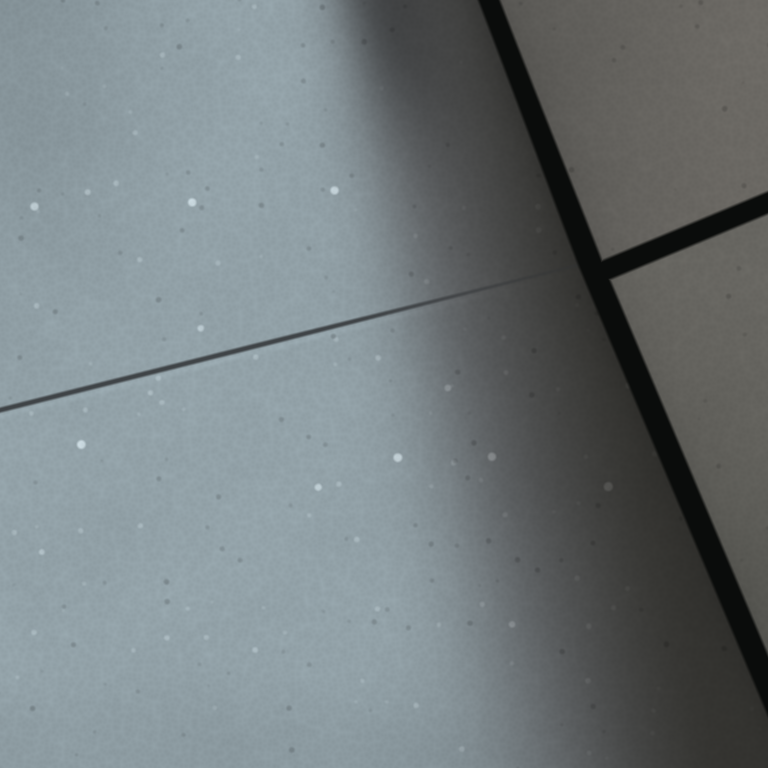
This texture is drawn by a Shadertoy shader. Its source:

```glsl
// Matte floor slabs crossed by a soft diagonal shadow, with dark joints at right.
// Joints are signed distances, the shadow is a logistic ramp that widens downward,
// and the stone finish combines layered sines with cellular grain and specks.

const vec2 JUNCTION = vec2(0.7695, 0.655);

vec2 hash2(vec2 cell) {
    vec3 q = fract(cell.xyx * vec3(0.1031, 0.1030, 0.0973));
    q += dot(q, q.yzx + 33.33);
    return fract((q.xx + q.yz) * q.zy);
}

// Distance to the closest scattered point, in cell units.
float cellular(vec2 p) {
    vec2 cell = floor(p), f = fract(p);
    float nearest = 2.0;
    for (int y = -1; y <= 1; y++)
    for (int x = -1; x <= 1; x++) {
        vec2 o = vec2(x, y);
        nearest = min(nearest, length(o + hash2(cell + o) - f));
    }
    return nearest;
}

// Broad cloudy variation in about -1..1.
float mottle(vec2 p) {
    float sum = 0.0, amp = 0.5;
    for (int i = 0; i < 4; i++) {
        sum += amp * sin(p.x + 1.7 * sin(p.y * 0.8)) * sin(p.y + 1.3 * sin(p.x * 0.7));
        p = mat2(1.5, 1.1, -1.1, 1.5) * p + 2.3;
        amp *= 0.55;
    }
    return sum;
}

// Round specks, kept only in a fraction of the cells.
float specks(vec2 p, float count, float radius, float keep, float blur) {
    vec2 q = p * count, cell = floor(q);
    vec2 rnd = hash2(cell + 17.0);
    vec2 center = 0.2 + 0.6 * hash2(cell + 53.0);
    float d = length(fract(q) - center) / count;
    float size = radius * (0.5 + 0.5 * rnd.y);
    return step(rnd.x, keep) * (1.0 - smoothstep(size - blur, size + blur, d)) * (0.4 + 0.6 * rnd.y);
}

float band(float d, float halfWidth, float blur) {
    return 1.0 - smoothstep(halfWidth - blur, halfWidth + blur, abs(d));
}

// Signed distance to the long joint, positive on its right; it bends at the junction.
float longJoint(vec2 p) {
    float slope = p.y > JUNCTION.y ? 0.385 : 0.421;
    return (p.x - JUNCTION.x - (JUNCTION.y - p.y) * slope) * 0.925;
}

vec3 shadedSlab(vec2 p, float jointDist) {
    // Lit area: bluish grey, slightly dimmer toward the upper left
    vec3 lit = vec3(0.575, 0.635, 0.660);
    lit *= 1.0 - 0.09 * smoothstep(0.35, 0.0, p.x) * smoothstep(0.4, 1.0, p.y);
    lit *= 1.0 - 0.05 * smoothstep(0.15, 0.0, p.y);

    // Shadow: sharper at the top, broad at the bottom
    float offset = p.x - (0.44 + 0.235 * (1.0 - p.y));
    float softness = mix(0.048, 0.022, p.y);
    float light = 1.0 / (1.0 + exp(offset / softness));
    vec3 shadow = mix(vec3(0.355, 0.362, 0.370), vec3(0.205, 0.203, 0.190),
                      smoothstep(0.0, 0.28, offset));
    float topCore = smoothstep(0.72, 1.0, p.y) * exp(-pow((offset - 0.05) / 0.07, 2.0));
    shadow *= 1.0 - 0.30 * topCore;
    shadow *= 1.0 - 0.22 * exp(jointDist / 0.025);
    return mix(shadow, lit, light);
}

vec3 sideTile(vec2 p, float jointDist, float branchDist) {
    vec3 upper = mix(vec3(0.365, 0.360, 0.345), vec3(0.425, 0.415, 0.395), smoothstep(0.65, 1.0, p.x));
    vec3 lower = mix(vec3(0.345, 0.345, 0.325), vec3(0.405, 0.400, 0.380), smoothstep(0.1, 0.65, p.y));
    vec3 col = mix(lower, upper, smoothstep(-0.005, 0.005, branchDist));
    return col * (1.0 - 0.12 * exp(-jointDist / 0.03));
}

void mainImage(out vec4 fragColor, in vec2 fragCoord) {
    vec2 p = fragCoord / iResolution.xy;
    float blur = max(0.0022, 1.0 / iResolution.y);

    float joint = longJoint(p);
    float branch = (p.y - 0.645 - (p.x - 0.781) * 0.416) * 0.923;
    float seam = (p.y - 0.466 - p.x * 0.251) * 0.970;
    float right = smoothstep(-blur, blur, joint);

    vec3 col = mix(shadedSlab(p, min(joint, 0.0)), sideTile(p, max(joint, 0.0), branch), right);

    // Stone finish
    col *= 1.0 + 0.022 * mottle(p * 13.0);
    col *= 1.0 + 0.045 * (cellular(p * 150.0) - 0.45) + 0.03 * (cellular(p * 60.0) - 0.45);
    float brightness = dot(col, vec3(0.333));
    float sparkle = specks(p, 13.0, 0.0058, 0.13, blur) + 0.4 * specks(p, 31.0, 0.0036, 0.12, blur);
    col += 0.38 * sparkle * brightness * (1.0 - right);
    col *= 1.0 - 0.16 * specks(p + 0.37, 37.0, 0.0035, 0.12, blur);

    // Hairline seam, fading into the shadow, with a faint lit lip below
    float leftSide = 1.0 - right;
    float seamFade = mix(1.0, 0.4, smoothstep(0.45, 0.74, p.x));
    col *= 1.0 + 0.05 * band(seam + 0.008, 0.003, 0.004) * leftSide * seamFade;
    float seamWidth = mix(0.0032, 0.0018, smoothstep(0.3, 0.75, p.x));
    col = mix(col, vec3(0.19, 0.20, 0.21), 0.85 * band(seam, seamWidth, blur) * leftSide * seamFade);

    // Dark joints
    float jointWidth = mix(0.0155, 0.0130, smoothstep(0.6, 1.0, p.y));
    float dark = max(band(joint, jointWidth, blur * 1.3), band(branch, 0.0135, blur * 1.3) * right);
    col = mix(col, vec3(0.040, 0.047, 0.042), dark);

    fragColor = vec4(clamp(col, 0.0, 1.0), 1.0);
}
```
